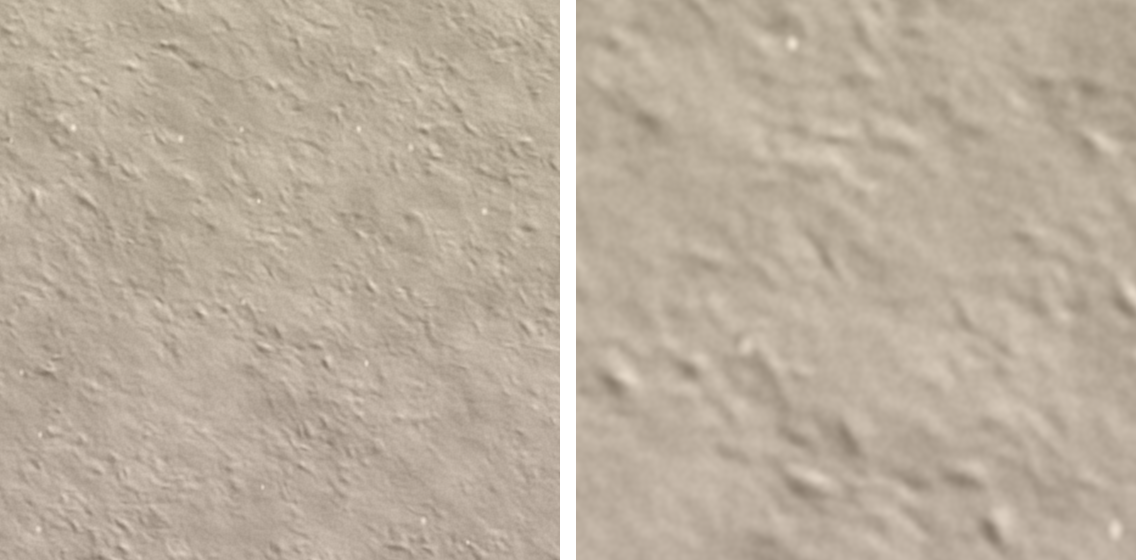
Left, the full canvas; right, a detail of the centre.
Write a WebGL 2 fragment shader that draws this texture.

```glsl
#version 300 es
precision highp float;
// Rough beige plaster: scattered oblong bumps and warped noise form a relief
// that is lit from the upper right by a height difference along the light.
// Soft blotches, broad folds, fine grain and a few pale chips complete the wall.

uniform vec2 u_resolution;
out vec4 fragColor;

const vec3 COLOR_TOP = vec3(0.728, 0.683, 0.608);
const vec3 COLOR_BOTTOM = vec3(0.722, 0.667, 0.616);
const float STREAK_ANGLE = -0.56;              // radians, falling to the right
const float LARGE_BUMPS = 30.0;                // cells per canvas
const float SMALL_BUMPS = 47.0;
const vec2 LUMP_FREQ = vec2(32.0, 50.0);       // along, across the streaks
const vec2 FINE_FREQ = vec2(70.0, 105.0);
const vec2 BLOTCH_FREQ = vec2(17.0, 32.0);
const vec2 FOLD_FREQ = vec2(4.0, 11.0);
const vec2 LIGHT_STEP = vec2(0.0008, 0.0029);  // in the streak frame
const float RELIEF_GAIN = 0.098;
const float SHADOW_BOOST = 1.2;
const float WARP = 0.006;
const float BLOTCH_GAIN = 0.055;
const float FOLD_GAIN = 0.066;
const float GRAIN_GAIN = 0.028;
const float FLECK_CELLS = 10.0;
const float FLECK_CHANCE = 0.13;
const float FLECK_RADIUS = 0.009;
const float FLECK_GAIN = 0.19;

// Integer hash of a lattice cell, two values in 0..1
vec2 hash2(vec2 cell) {
    uvec2 v = uvec2(ivec2(cell)) * 1664525u + 1013904223u;
    v.x += v.y * 1664525u;
    v.y += v.x * 1664525u;
    v ^= v >> 16u;
    v.x += v.y * 1664525u;
    v.y += v.x * 1664525u;
    v ^= v >> 16u;
    return vec2(v & 65535u) / 65535.0;
}

vec2 direction(float angle) { return vec2(cos(angle), sin(angle)); }

float cornerSlope(vec2 cell, vec2 offset) {
    return dot(direction(6.28319 * hash2(cell).x), offset);
}

// Gradient noise, about -0.7..0.7
float noise(vec2 p) {
    vec2 i = floor(p), f = p - i;
    vec2 w = f * f * f * (f * (f * 6.0 - 15.0) + 10.0);
    vec2 e = vec2(1.0, 0.0);
    float low = mix(cornerSlope(i, f), cornerSlope(i + e, f - e), w.x);
    float high = mix(cornerSlope(i + e.yx, f - e.yx), cornerSlope(i + e.xx, f - e.xx), w.x);
    return mix(low, high, w.y);
}

// One oblong bump or dent per cell, turned a little at random
float bumps(vec2 p) {
    vec2 base = floor(p);
    float sum = 0.0;
    for (int n = 0; n < 9; n++) {
        vec2 cell = base + vec2(n % 3 - 1, n / 3 - 1);
        vec2 shape = hash2(cell + 300.0), pick = hash2(cell + 700.0);
        vec2 axis = direction(1.5 * (pick.x - 0.5));
        vec2 q = p - cell - hash2(cell);
        q = vec2(dot(q, axis), axis.x * q.y - axis.y * q.x);
        q /= vec2(mix(0.28, 0.55, shape.x), mix(0.17, 0.28, shape.y));
        sum += mix(-0.7, 1.0, pick.y) * exp(-dot(q, q));
    }
    return sum;
}

float height(vec2 s) {
    return 1.5 * bumps(s * LARGE_BUMPS) + 0.85 * bumps(s * SMALL_BUMPS + 17.0)
         + 0.4 * smoothstep(-0.05, 0.42, noise(s * LUMP_FREQ + 37.0))
         + 0.4 * noise(s * FINE_FREQ + 71.0);
}

// Sparse pale chips, one possible per grid cell
float flecks(vec2 p) {
    vec2 cell = floor(p * FLECK_CELLS);
    vec2 center = (cell + 0.2 + 0.6 * hash2(cell + 200.0)) / FLECK_CELLS;
    vec2 pick = hash2(cell + 500.0);
    float radius = FLECK_RADIUS * mix(0.6, 1.0, pick.y);
    float spot = 1.0 - smoothstep(0.0, radius, length((p - center) * vec2(1.0, 0.8)));
    return spot * step(pick.x, FLECK_CHANCE);
}

void main() {
    vec2 p = gl_FragCoord.xy / min(u_resolution.x, u_resolution.y);

    // Streak frame: x runs along the trowel direction, y across it
    vec2 along = direction(STREAK_ANGLE);
    vec2 s = vec2(dot(p, along), along.x * p.y - along.y * p.x);
    vec2 warped = s + WARP * vec2(noise(p * 19.0 + 5.0), noise(p * 19.0 + 55.0));

    // Relief, stronger in some small patches than in others
    float patches = smoothstep(-0.4, 0.4, 0.6 * noise(s * vec2(4.0, 6.0) + 19.0)
                                        + 0.9 * noise(s * vec2(13.0, 18.0) + 83.0));
    float relief = height(warped - LIGHT_STEP) - height(warped + LIGHT_STEP);
    relief *= relief < 0.0 ? SHADOW_BOOST : 1.0;
    float tone = RELIEF_GAIN * mix(0.35, 1.2, patches) * relief;

    // Soft blotches, broad folds, fine grain and chips
    tone += BLOTCH_GAIN * noise(warped * BLOTCH_FREQ + 91.0);
    tone += FOLD_GAIN * (noise(s * FOLD_FREQ + 7.0) + 0.6 * noise(s * FOLD_FREQ * 2.3 + 29.0));
    tone += GRAIN_GAIN * (noise(p * 125.0 + 11.0) + 0.8 * noise(p * 230.0 + 47.0));
    tone += FLECK_GAIN * flecks(p);

    // Greenish beige above, pinker below
    float blend = smoothstep(0.0, 1.0, p.y + 0.3 * noise(p * 2.5 + 3.0));
    fragColor = vec4(mix(COLOR_BOTTOM, COLOR_TOP, blend) + tone, 1.0);
}
```
